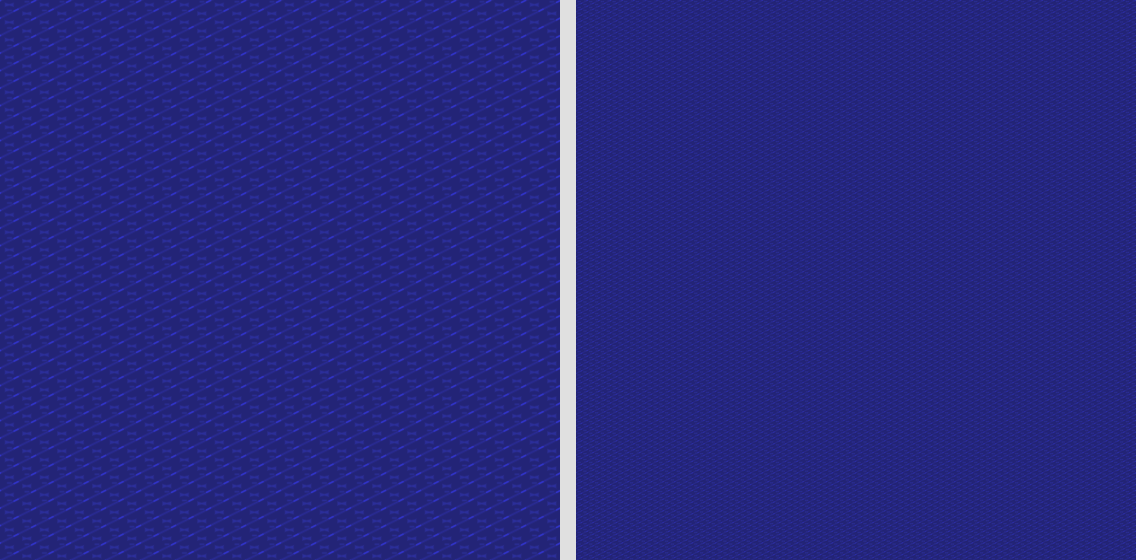
Left: one tile. Right: repeated 3 by 3.
Reproduce this pattern procedurally as a Shadertoy shader.

```glsl
const float COLUMNS = 16.0;
const vec2 CELL = vec2(1.0, 0.5);          // 16 cells across, 32 down
const vec2 ALONG = vec2(0.8944, 0.4472);   // direction of the diagonal threads
const float TAU = 6.28319;

const vec3 GROUND = vec3(0.138, 0.140, 0.468);
const vec3 HAZE   = vec3(0.152, 0.160, 0.515);
const vec3 MARK   = vec3(0.172, 0.182, 0.615);
const vec3 THREAD = vec3(0.165, 0.166, 0.645);
const vec3 KNOT   = vec3(0.190, 0.200, 0.790);

float coverage(float dist, float pixel) {
    return clamp(0.5 - dist / pixel, 0.0, 1.0);
}

vec2 wrapCell(vec2 p) {
    return (fract(p / CELL + 0.5) - 0.5) * CELL;
}

// Offset to the nearest point of the half-drop lattice around an anchor
vec2 nearestMotif(vec2 p, vec2 anchor) {
    vec2 a = wrapCell(p - anchor);
    vec2 b = wrapCell(p - anchor - 0.5 * CELL);
    return dot(a, a) < dot(b, b) ? a : b;
}

float capsule(vec2 p, vec2 halfSpan, float radius) {
    float t = clamp(dot(p, halfSpan) / dot(halfSpan, halfSpan), -1.0, 1.0);
    return length(p - halfSpan * t) - radius;
}

float bowTie(vec2 p, float halfWidth, float waist, float flare) {
    p = abs(p);
    return max(p.y - waist - flare * p.x, p.x - halfWidth);
}

// Parallel diagonals through every lattice point
float threadDistance(vec2 p) {
    float rise = p.y - 0.5 * p.x;
    return abs(fract(rise / CELL.y + 0.5) - 0.5) * CELL.y * ALONG.x;
}

void mainImage(out vec4 fragColor, in vec2 fragCoord) {
    vec2 p = fragCoord / iResolution.xy * COLUMNS + 0.04;
    float pixel = COLUMNS / min(iResolution.x, iResolution.y);

    float thread = threadDistance(p);
    float knot = capsule(nearestMotif(p, vec2(0.0)), ALONG * 0.06, 0.021);
    float bow = bowTie(nearestMotif(p, vec2(0.306, -0.097)), 0.115, 0.014, 0.26);
    float dash = capsule(nearestMotif(p, vec2(-0.19, -0.01)), vec2(0.045, 0.0), 0.012);

    // Faint weave around the marks
    float halo = min(thread - 0.038, min(bow, dash) - 0.022);
    vec3 color = mix(GROUND, HAZE, coverage(halo, pixel));

    // Small marks between the threads
    color = mix(color, MARK, coverage(bow, pixel) * 0.9);
    color = mix(color, MARK, coverage(dash, pixel) * 0.75);

    // Threads, strongest where they meet a knot
    float strength = 0.75 + 0.25 * cos(TAU * 2.0 * p.x);
    color = mix(color, THREAD, coverage(thread - 0.012, pixel) * strength);
    color = mix(color, KNOT, coverage(knot, pixel));

    fragColor = vec4(color, 1.0);
}
```
